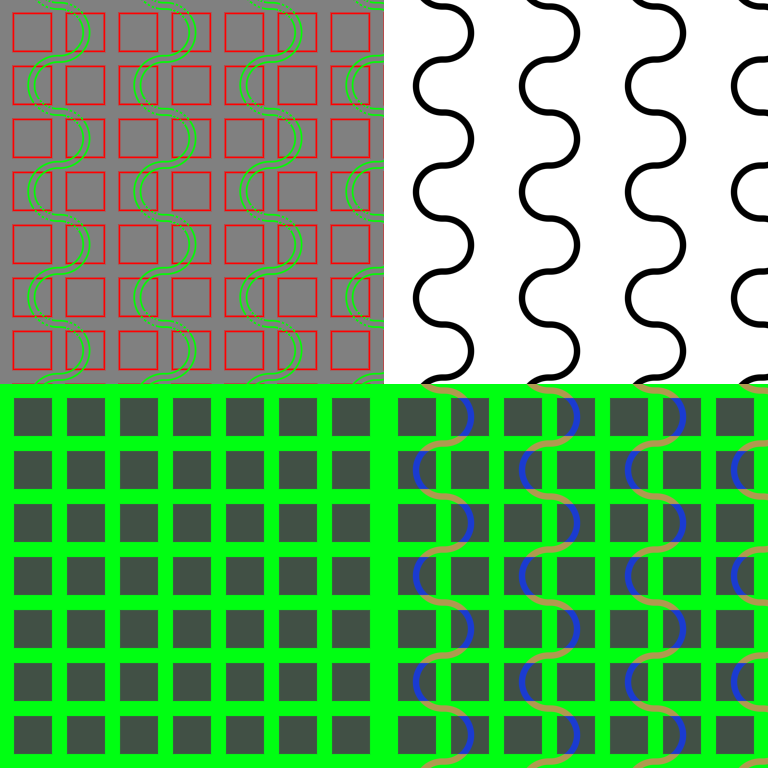
This pattern is drawn by a three.js fragment shader. Its source:

```glsl
// Four panels: outlined squares with winding contours, black waves, square grid, and grid crossed by waves.
varying vec2 vUv;

// Soft coverage of a shape from its signed distance, in tiles
float cover(float d) {
  return 1.0 - smoothstep(-0.014, 0.014, d);
}

// One square per tile
float squareGrid(vec2 p) {
  vec2 edge = abs(fract(p - 0.123) - 0.5) - 0.358;
  return max(edge.x, edge.y);
}

// Offset from the nearest half-circle centre: right bulges on even rows, left on odd rows
vec2 bulgeOffset(vec2 p) {
  float x = mod(p.x - 0.123, 2.0) - 1.0;
  float rowShift = x > 0.0 ? 0.623 : 1.623;
  return vec2(x, mod(p.y - rowShift + 1.0, 2.0) - 1.0);
}

// Vertical winding band made of alternating half circles
float wave(vec2 p) {
  vec2 o = bulgeOffset(p);
  return abs(length(vec2(max(abs(o.x) - 0.019, 0.0), o.y)) - 0.5) - 0.06;
}

// Broken stretch of the contour on one shoulder of each bulge
float contourDash(vec2 p) {
  vec2 o = bulgeOffset(p);
  float angle = atan(abs(o.y), abs(o.x));
  float shoulder = step(o.x * o.y, 0.0) * smoothstep(0.5, 0.6, angle) * (1.0 - smoothstep(1.25, 1.35, angle));
  return 1.0 - shoulder * smoothstep(-0.1, 0.5, sin(angle * 42.0));
}

void main() {
  // Panels counted from the top left, each 7.245 tiles wide
  vec2 panelUv = vec2(vUv.x, 1.0 - vUv.y) * 2.0;
  vec2 panel = min(floor(panelUv), 1.0);
  vec2 tile = (panelUv - panel) * 7.245;

  float band = cover(wave(tile));
  float square = cover(squareGrid(tile));
  vec3 color;

  if (panel.y < 0.5 && panel.x < 0.5) {
    // Thin outlines on grey
    vec2 p = tile + 0.012;
    color = vec3(0.5);
    color = mix(color, vec3(1.0, 0.0, 0.0), cover(abs(squareGrid(p)) - 0.016));
    color = mix(color, vec3(0.0, 1.0, 0.0), cover(abs(wave(p)) - 0.016) * contourDash(p));
  } else if (panel.y < 0.5) {
    // Black waves on white
    color = vec3(1.0 - band);
  } else {
    // Dark squares on green, with two-tone waves on the right
    color = mix(vec3(0.0, 1.0, 0.07), vec3(0.255, 0.315, 0.27), square);
    vec3 bandColor = mix(vec3(0.69, 0.6, 0.31), vec3(0.1, 0.23, 0.82), square);
    color = mix(color, bandColor, band * panel.x);
  }

  gl_FragColor = vec4(color, 1.0);
}
```
